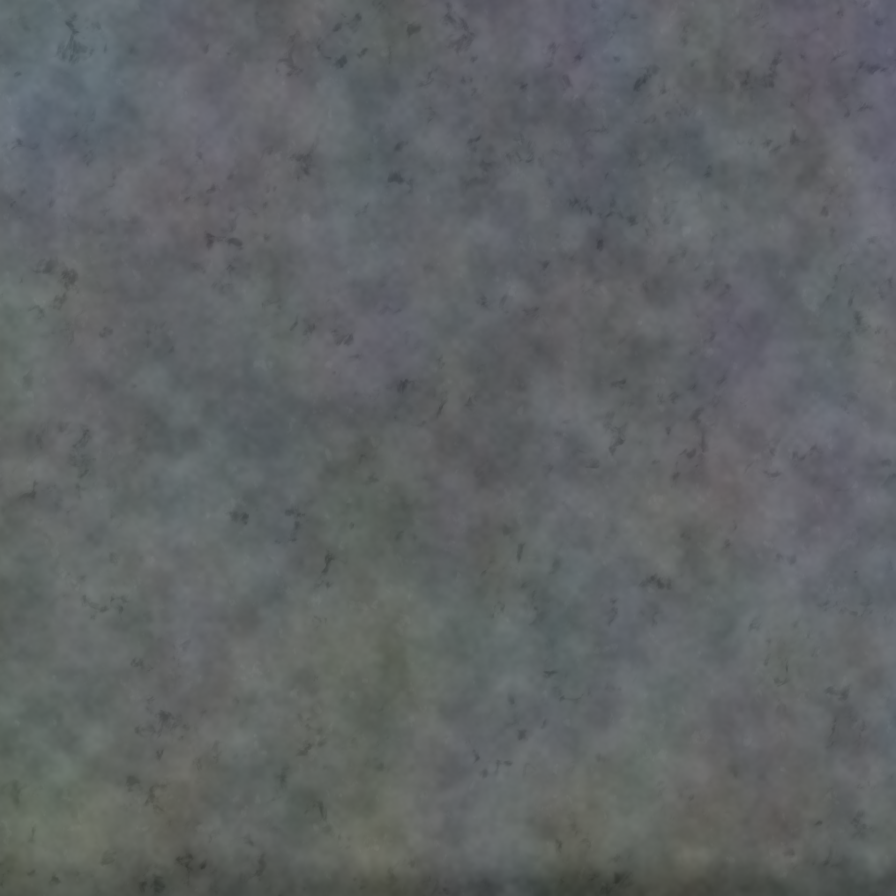
Give the GLSL for this texture, as a WebGL 2 fragment shader.

```glsl
#version 300 es
precision highp float;
// Worn grey concrete with soft colour blotches, fine mottling and dark pits.
#define BASE_COLOR vec3(0.373, 0.387, 0.387)
#define CLOUD_SCALE 9.0
#define CLOUD_CONTRAST 0.085
#define MOTTLE_SCALE 30.0
#define MOTTLE_CONTRAST 0.115
#define GRAIN_SCALE 120.0
#define GRAIN_CONTRAST 0.024
#define TINT_SCALE 8.0
#define TINT_STRENGTH 0.068
#define PIT_SCALE 62.0
#define PIT_DEPTH 0.07
#define EDGE_SHADE 0.11

uniform vec2 u_resolution;
out vec4 fragColor;

float hash(vec2 p) {
  return fract(sin(dot(p, vec2(127.1, 311.7))) * 43758.5453);
}

float valueNoise(vec2 p) {
  vec2 cell = floor(p);
  vec2 f = fract(p);
  f = f * f * f * (f * (f * 6.0 - 15.0) + 10.0);
  float low = mix(hash(cell), hash(cell + vec2(1.0, 0.0)), f.x);
  float high = mix(hash(cell + vec2(0.0, 1.0)), hash(cell + vec2(1.0)), f.x);
  return mix(low, high, f.y);
}

// Rotated octaves, centred on 0.5
float fbm(vec2 p) {
  mat2 turn = mat2(0.8, 0.6, -0.6, 0.8);
  float sum = 0.0;
  float weight = 0.5;
  float total = 0.0;
  for (int i = 0; i < 4; i++) {
    sum += weight * valueNoise(p);
    total += weight;
    p = turn * p * 2.03 + 17.3;
    weight *= 0.5;
  }
  return sum / total;
}

// Broad drift: bluish at the top, olive at the lower left, paler at the sides
vec3 broadColor(vec2 uv) {
  vec3 color = BASE_COLOR;
  float cool = clamp(0.65 * uv.y + 0.45 * uv.x, 0.0, 1.0) - 0.5;
  color += cool * vec3(0.004, -0.004, 0.05);
  color += 0.02 * (1.0 - smoothstep(0.0, 0.4, uv.x)) * vec3(0.9, 1.15, 0.9);
  color += 0.014 * smoothstep(0.6, 1.0, uv.x) * vec3(1.0, 0.8, 1.1);
  float corner = 1.0 - smoothstep(0.05, 0.35, length(uv - vec2(0.08, 1.0)));
  return color + corner * vec3(-0.012, 0.008, 0.035);
}

// Faint blotches along the blue-yellow and green-magenta axes
vec3 tintBlotches(vec2 uv) {
  vec2 p = uv * vec2(TINT_SCALE, TINT_SCALE * 0.65);
  float cool = fbm(p + 31.7) - 0.5;
  float green = fbm(p * 1.2 + 73.1) - 0.5;
  vec3 tint = cool * vec3(-0.45, -0.05, 0.95) + green * vec3(-0.55, 0.4, -0.1);
  return TINT_STRENGTH * tint;
}

// Small irregular pits gathered in loose patches, each in a soft dark halo
float pits(vec2 uv) {
  vec2 warp = vec2(valueNoise(uv * 70.0), valueNoise(uv * 70.0 + 51.0)) - 0.5;
  vec2 p = uv + 0.007 * warp;
  p = vec2(p.x - 0.35 * p.y, p.y * 0.85 + 0.2 * p.x);
  float field = fbm(p * PIT_SCALE + 9.4);
  float shape = smoothstep(0.64, 0.88, field) + 0.2 * smoothstep(0.5, 0.72, field);
  float patches = smoothstep(0.38, 0.62, fbm(uv * 13.0 + 23.6));
  return shape * patches;
}

void main() {
  vec2 uv = gl_FragCoord.xy / u_resolution;
  vec3 color = broadColor(uv) + tintBlotches(uv);

  // Layered brightness, from clouds down to soft grain
  float light = CLOUD_CONTRAST * (fbm(uv * CLOUD_SCALE + 4.2) - 0.5);
  light += MOTTLE_CONTRAST * (fbm(uv * MOTTLE_SCALE + 61.8) - 0.5);
  light += GRAIN_CONTRAST * (valueNoise(uv * GRAIN_SCALE) - 0.5);

  // Wide upright streaks
  light += 0.014 * (valueNoise(vec2(uv.x * 11.0, uv.y * 1.6) + 87.0) - 0.5);

  // Sparse pale flecks
  float fleck = smoothstep(0.7, 0.88, fbm(uv * vec2(75.0, 60.0) + 40.5));
  light += 0.025 * fleck - PIT_DEPTH * pits(uv);

  // Shade along the bottom, deeper to the right
  float edge = 1.0 - smoothstep(0.0, 0.055, uv.y + 0.02 * (fbm(uv * 14.0) - 0.5));
  light -= EDGE_SHADE * edge * mix(0.55, 1.0, smoothstep(0.15, 0.75, uv.x));

  fragColor = vec4(clamp(color + light, 0.0, 1.0), 1.0);
}
```
